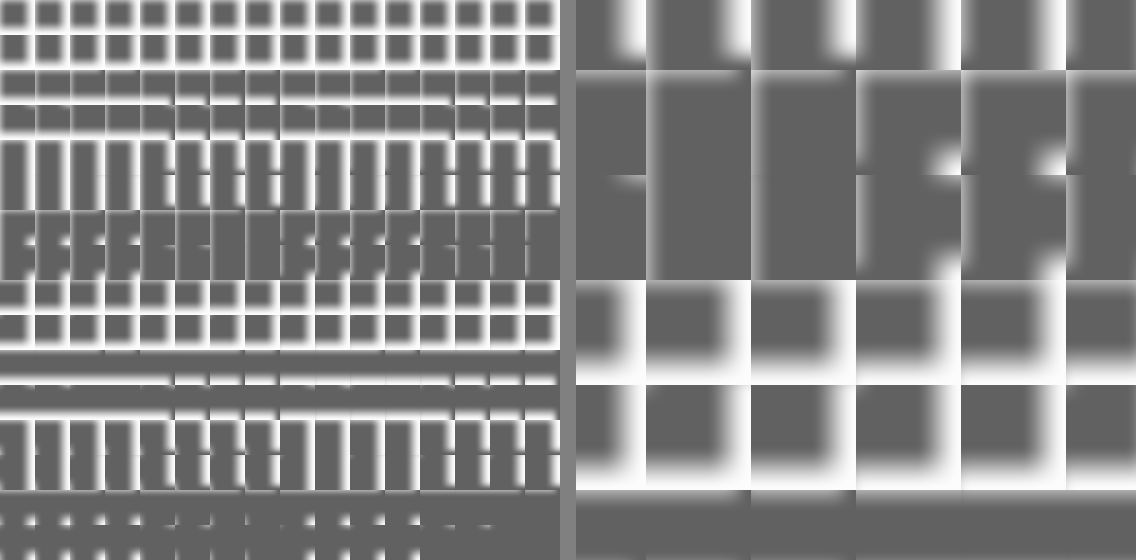
Left, the full canvas; right, a detail of the centre.
Give the GLSL for this pattern, as a Shadertoy shader.

```glsl
// Sheet of 256 soft-edged tiles, one for each set of open and closed neighbours.
#define TILES 16.0     // tiles across and down
#define SOFT 0.22      // half width of a glow ramp, in tiles
#define SHIFT 0.22     // extra reach of the right and bottom glow, in tiles
#define BASE 0.38      // grey of the closed area
#define GLOW 0.99      // grey of the open area
#define SAMPLES 2      // antialiasing samples per axis

// Four lowest bits of a whole number
vec4 bits(float n) {
    return mod(floor((n + 0.5) / vec4(1.0, 2.0, 4.0, 8.0)), 2.0);
}

float product(vec4 v) {
    return v.x * v.y * v.z * v.w;
}

// Sides run top, right, bottom, left; corner i joins side i-1 to side i
float tileGlow(vec2 p, vec4 closedSide, vec4 closedCorner) {
    vec4 edge = vec4(-p.y, p.x - 1.0 + SHIFT, p.y - 1.0 + SHIFT, -p.x);
    vec4 near = smoothstep(-SOFT, SOFT, edge);

    // Open sides glow, fading where a closed corner meets a closed side
    vec4 fade = closedSide * near * near * near;
    vec4 startFade = 1.0 - closedCorner * fade.wxyz;
    vec4 endFade = 1.0 - closedCorner.yzwx * fade.yzwx;
    vec4 strip = (1.0 - closedSide) * near * startFade * endFade;

    // Open corners glow between two closed sides
    vec4 inner = closedSide * near;
    vec4 corner = (1.0 - closedCorner) * inner * inner.wxyz;

    return 1.0 - product(1.0 - strip) * product(1.0 - corner);
}

float sheet(vec2 uv) {
    vec2 grid = fract(vec2(uv.x, 1.0 - uv.y)) * TILES;
    vec2 cell = floor(grid);
    float glow = tileGlow(fract(grid), bits(cell.y), bits(cell.x));
    return mix(BASE, GLOW, glow);
}

void mainImage(out vec4 fragColor, in vec2 fragCoord) {
    // Average samples so tile borders stay smooth at any size
    float grey = 0.0;
    for (int j = 0; j < SAMPLES; j++) {
        for (int i = 0; i < SAMPLES; i++) {
            vec2 offset = (vec2(i, j) + 0.5) / float(SAMPLES) - 0.5;
            grey += sheet((fragCoord + offset) / iResolution.xy);
        }
    }
    fragColor = vec4(vec3(grey / float(SAMPLES * SAMPLES)), 1.0);
}
```
